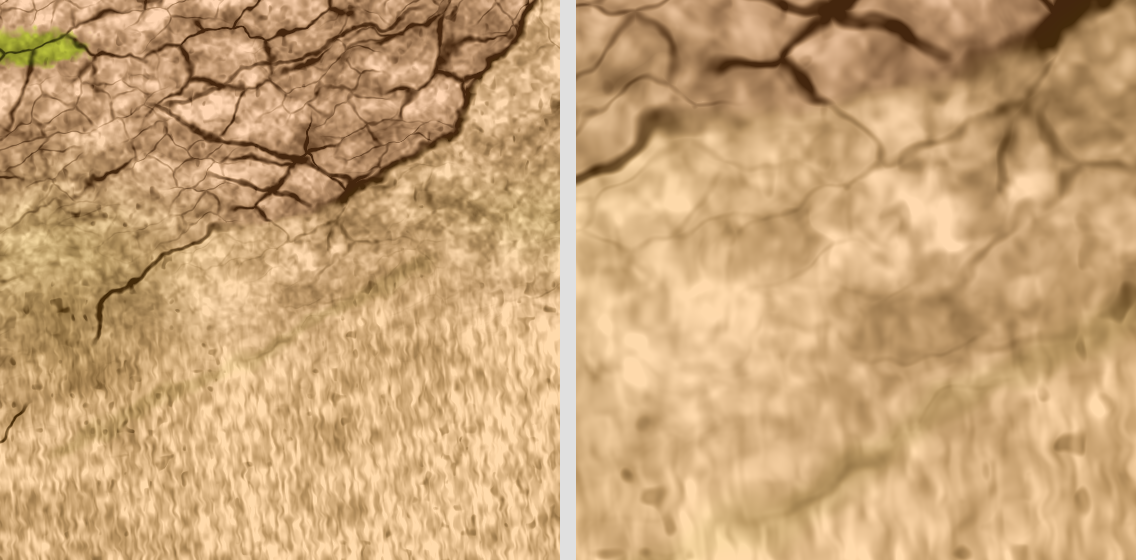
Left: the whole. Right: its middle third, enlarged.
Write a Shadertoy shader that draws this texture.

```glsl
// Weathered sandstone outcrop split by a diagonal fault above a dry, streaky grass slope.
#define BASE_TONE 0.81
#define GRAIN_SCALE 125.0
#define GRASS_CONTRAST 0.95
#define STONE_CONTRAST 0.62
#define CRACK_DEPTH 0.72
#define BLOCK_SCALE vec2(6.5, 11.0)
#define WARP 0.085
#define DARK_EARTH vec3(0.33, 0.22, 0.09)
#define TAN_STONE vec3(0.74, 0.59, 0.41)
#define CREAM_STONE vec3(0.94, 0.79, 0.62)
#define MOSS_GREEN vec3(0.58, 0.63, 0.14)

float hash(vec2 p) {
    vec3 q = fract(p.xyx * 0.1031);
    q += dot(q, q.yzx + 33.33);
    return fract((q.x + q.y) * q.z);
}

float noise(vec2 p) {
    vec2 i = floor(p), f = fract(p);
    f = f * f * (3.0 - 2.0 * f);
    float low = mix(hash(i), hash(i + vec2(1, 0)), f.x);
    float high = mix(hash(i + vec2(0, 1)), hash(i + vec2(1, 1)), f.x);
    return mix(low, high, f.y);
}

float fbm(vec2 p) {
    float sum = 0.0, amp = 0.5;
    for (int i = 0; i < 5; i++) {
        sum += amp * noise(p);
        p = mat2(1.6, 1.2, -1.2, 1.6) * p + 17.3;
        amp *= 0.5;
    }
    return sum;
}

// Gap between the two nearest cell centres: zero along block seams
float seamGap(vec2 p) {
    vec2 cell = floor(p);
    float near1 = 9.0, near2 = 9.0;
    for (int y = -1; y <= 1; y++)
    for (int x = -1; x <= 1; x++) {
        vec2 c = cell + vec2(x, y);
        float d = length(c + vec2(hash(c), hash(c + 71.7)) - p);
        near2 = min(near2, max(near1, d));
        near1 = min(near1, d);
    }
    return near2 - near1;
}

float fissure(float d, float width) {
    return 1.0 - smoothstep(0.15 * width, width, abs(d));
}

float span(float x, float a, float b) {
    return smoothstep(a - 0.03, a + 0.03, x) * (1.0 - smoothstep(b - 0.03, b + 0.03, x));
}

float blob(vec2 p, vec2 centre, vec2 size) {
    vec2 d = (p - centre) / size;
    return exp(-dot(d, d));
}

void mainImage(out vec4 fragColor, in vec2 fragCoord) {
    vec2 uv = fragCoord / iResolution.xy;
    vec2 w = uv + WARP * (vec2(fbm(uv * 8.0), fbm(uv * 8.0 + 40.0)) - 0.48);
    w += 0.007 * (vec2(noise(uv * 60.0), noise(uv * 60.0 + 9.0)) - 0.5);

    // Regions: blocks over the fault, grass on the lower slope
    float above = 0.78 * (w.y - 0.225 - 0.79 * w.x - 0.085 * sin(6.545 * (w.x - 0.02)));
    float upper = smoothstep(-0.006, 0.006, above);
    float blocks = upper * smoothstep(0.54, 0.74, w.y + 0.2 * w.x);
    float grass = 1.0 - smoothstep(0.22, 0.56, w.y - 0.1 * w.x + 0.3 * (fbm(uv * 9.0) - 0.5));
    float olive = blob(w, vec2(0.1, 0.56), vec2(0.24, 0.17));
    olive += 0.8 * blob(w, vec2(1.0, 0.62), vec2(0.22, 0.08));

    // Broad light and relief lit from above
    float tone = BASE_TONE + 0.65 * (fbm(uv * 5.0 + 3.0) - 0.48);
    float relief = fbm(w * 15.0) - fbm(w * 15.0 + vec2(-0.15, 0.35));
    tone += relief * mix(1.1, 0.3, grass);
    tone += 0.13 * blob(w, vec2(0.72, 0.2), vec2(0.35, 0.22)) - 0.15 * olive;
    tone -= 0.08 * blob(w, vec2(0.2, 0.12), vec2(0.3, 0.15)) + 0.05 * blocks;

    // Mottled mineral grain and upright grass streaks
    vec2 g = uv + 0.006 * (vec2(noise(uv * 80.0), noise(uv * 80.0 + 5.0)) - 0.5);
    float mottle = 0.55 * noise(g * GRAIN_SCALE) + 0.45 * noise(g * GRAIN_SCALE * 0.5 + 31.0) - 0.5;
    vec2 blade = vec2(g.x + 0.1 * g.y, g.y) * GRAIN_SCALE;
    float streak = 0.5 * noise(blade * vec2(1.2, 0.36)) + 0.25 * noise(blade * vec2(2.1, 0.6) + 7.0)
                 + 0.25 * noise(g * GRAIN_SCALE * 0.45 + 13.0) - 0.5;
    tone += mix(STONE_CONTRAST * mottle, GRASS_CONTRAST * streak, grass);
    float pits = smoothstep(0.72, 0.95, noise(g * vec2(85.0, 65.0) + 50.0));
    tone -= 0.32 * pits * smoothstep(0.38, 0.62, fbm(uv * 11.0 + 20.0));

    // Jointed blocks with rounded tops and broken seams
    vec2 joint = mat2(0.93, -0.36, 0.36, 0.93) * w * BLOCK_SCALE.x;
    joint.y *= BLOCK_SCALE.y / BLOCK_SCALE.x;
    float gap = seamGap(joint);
    float fine = seamGap(joint * 2.4 + 8.0);
    float broken = smoothstep(0.3, 0.62, noise(uv * 11.0 + 5.0));
    float cracks = broken * (1.0 - smoothstep(0.0, 0.04 + 0.12 * noise(uv * 14.0), gap));
    cracks += 0.5 * (1.0 - broken) * (1.0 - smoothstep(0.0, 0.14, fine));
    float jointed = max(blocks, 0.35 * (1.0 - grass) * smoothstep(0.42, 0.6, noise(uv * 7.0)));
    tone += blocks * 0.3 * clamp(gap - seamGap(joint + vec2(0.03, 0.15)), -0.3, 0.3);
    tone -= blocks * 0.16 * exp(-6.0 * gap);

    // Main fault, its branches and the faint fold below it
    float rightward = smoothstep(0.42, 0.8, uv.x);
    float open = max(rightward, smoothstep(0.3, 0.55, noise(uv * 9.0 + 2.0)));
    float fault = open * fissure(above, 0.007 + 0.007 * rightward);
    fault = max(fault, fissure(w.y - 0.91 + 0.35 * w.x, 0.009) * span(w.x, 0.28, 0.66));
    fault = max(fault, 0.8 * fissure(w.y - 0.68 - 0.42 * w.x, 0.007) * span(w.x, 0.3, 0.74));
    fault = max(fault, fissure(w.y - 0.8 + 0.29 * w.x, 0.008) * span(w.x, 0.38, 0.53));
    float overhang = upper * exp(-max(above, 0.0) / 0.028) * (0.08 + 0.24 * rightward);
    float fold = fissure(w.y - 0.15 - 0.49 * w.x, 0.025) * span(w.x, 0.1, 0.76);
    tone -= CRACK_DEPTH * max(fault, jointed * min(cracks, 1.0)) + overhang + 0.17 * fold;

    // Earth colours with regional tints
    tone = clamp(tone, -0.1, 1.1);
    vec3 col = mix(DARK_EARTH, TAN_STONE, min(tone / 0.67, 1.0));
    col = mix(col, CREAM_STONE, max(tone - 0.67, 0.0) / 0.33);
    col += blocks * vec3(0.0, -0.015, 0.012) + grass * vec3(0.008, 0.005, -0.015);
    col *= mix(vec3(1.0), vec3(0.96, 1.0, 0.92), min(olive + 0.5 * fold, 1.0));
    float moss = smoothstep(0.35, 0.7, blob(w, vec2(0.065, 0.905), vec2(0.13, 0.042)) + 0.4 * mottle);
    col = mix(col, MOSS_GREEN * (0.45 + 0.7 * tone), 0.85 * moss);
    fragColor = vec4(clamp(col, 0.0, 1.0), 1.0);
}
```
